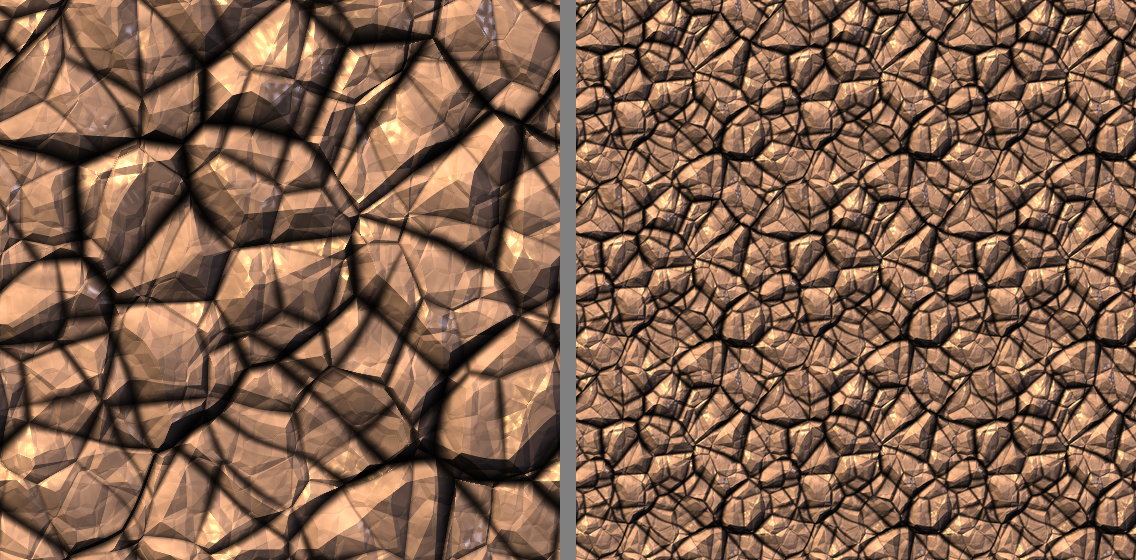
Left: one tile. Right: repeated 3 by 3.
This texture is drawn by a Shadertoy shader. Its source:

```glsl
const vec3 STONE_TAN = vec3(0.96, 0.70, 0.51);
const vec3 SKY_FILL = vec3(0.11, 0.10, 0.125);
const vec3 GOLD_GLINT = vec3(0.62, 0.48, 0.24);
const vec3 BLUE_GLINT = vec3(0.34, 0.37, 0.50);

float hash(vec2 p) {
    return fract(sin(dot(p, vec2(127.1, 311.7))) * 43758.5453);
}

vec2 hash2(vec2 p) {
    return vec2(hash(p), hash(p + 57.3));
}

// Value noise that wraps after count cells
float noise(vec2 p, vec2 count, float seed) {
    p *= count;
    vec2 cell = floor(p);
    vec2 f = p - cell;
    f = f * f * (3.0 - 2.0 * f);
    vec2 lo = mod(cell, count) + seed;
    vec2 hi = mod(cell + 1.0, count) + seed;
    return mix(mix(hash(lo), hash(vec2(hi.x, lo.y)), f.x),
               mix(hash(vec2(lo.x, hi.y)), hash(hi), f.x), f.y);
}

float fbm(vec2 p, vec2 count, float seed) {
    float sum = 0.0;
    float gain = 0.5;
    for (int i = 0; i < 4; i++) {
        sum += gain * noise(p, count, seed + float(i) * 7.1);
        count *= 2.0;
        gain *= 0.5;
    }
    return sum / 0.9375;
}

// Cut gems on a wrapping cell grid: x = height, y = distance to the rim.
// The difference of squared distances is linear, so each flank is a flat plane.
vec2 facets(vec2 p, vec2 count, float seed) {
    p *= count;
    vec2 cell = floor(p);
    vec2 offset = vec2(9.0);
    vec2 other = vec2(9.0);
    vec2 key = vec2(0.0);
    for (int y = -1; y <= 1; y++) {
        for (int x = -1; x <= 1; x++) {
            vec2 id = cell + vec2(x, y);
            vec2 wrapped = mod(id, count) + seed;
            vec2 d = id + 0.05 + 0.9 * hash2(wrapped) - p;
            if (dot(d, d) < dot(offset, offset)) {
                other = offset;
                offset = d;
                key = wrapped;
            } else if (dot(d, d) < dot(other, other)) {
                other = d;
            }
        }
    }
    float flank = dot(other, other) - dot(offset, offset);
    float rim = 0.5 * flank / max(length(other - offset), 0.15);
    vec2 tilt = hash2(key + 31.7) - 0.5;
    float roof = 0.5 + dot(offset, tilt) - 0.7 * abs(dot(offset, vec2(-tilt.y, tilt.x)));
    return vec2(min(flank, max(roof, 0.08)), rim) / count.y;
}

// x = height, y = stone rim, z = facet rim
vec3 relief(vec2 p) {
    vec2 bend = vec2(noise(p, vec2(9.0), 3.7), noise(p, vec2(9.0), 9.2)) - 0.5;
    p += 0.022 * bend;
    vec2 stone = facets(p, vec2(5.0), 2.3);
    vec2 facet = facets(p, vec2(8.0, 7.0), 14.6);
    vec2 chip = facets(p, vec2(15.0, 12.0), 25.1);
    vec2 shard = facets(p, vec2(35.0, 31.0), 41.9);
    float height = 0.30 * stone.x + 0.19 * facet.x + 0.085 * chip.x + 0.035 * shard.x;
    return vec3(height, stone.y, facet.y);
}

vec3 surfaceNormal(vec2 p, float reach) {
    vec2 e = vec2(reach, 0.0);
    vec2 slope = vec2(relief(p + e.xy).x - relief(p - e.xy).x,
                      relief(p + e.yx).x - relief(p - e.yx).x) / (2.0 * reach);
    return normalize(vec3(-slope, 1.0));
}

float glint(vec3 normal, vec3 light, float power) {
    vec3 halfway = normalize(light + vec3(0.0, 0.0, 1.0));
    return pow(max(dot(normal, halfway), 0.0), power);
}

// Dark gap that closes to a faint line where width is small
float gap(float rim, float width, float depth) {
    return mix(1.0 - depth, 1.0, smoothstep(-0.1 * width, width, rim));
}

void mainImage(out vec4 fragColor, in vec2 fragCoord) {
    vec2 uv = fragCoord / iResolution.xy;
    vec3 ground = relief(uv);
    vec3 normal = surfaceNormal(uv, 0.0008);
    vec3 keyLight = normalize(vec3(-0.42, 0.58, 0.76));
    vec3 sideLight = normalize(vec3(0.75, 0.15, 0.6));

    // Warm key light, cool fill and mottled stain
    float lit = 0.05 + pow(max(dot(normal, keyLight), 0.0), 1.45);
    float stain = fbm(uv, vec2(14.0, 20.0), 5.5);
    vec3 color = STONE_TAN * lit * mix(0.68, 1.26, stain);
    color += SKY_FILL * max(dot(normal, sideLight), 0.0);

    // Sparkling clusters on fine shards
    float shatter = facets(uv, vec2(46.0, 42.0), 63.4).y * 42.0;
    float sparkle = smoothstep(0.08, 0.4, shatter);
    float goldArea = smoothstep(0.55, 0.80, noise(uv, vec2(13.0), 71.8));
    float blueArea = smoothstep(0.66, 0.85, noise(uv, vec2(17.0), 83.2));
    color += GOLD_GLINT * goldArea * glint(normal, keyLight, 30.0) * (0.4 + sparkle);
    color += BLUE_GLINT * blueArea * glint(normal, sideLight, 36.0) * sparkle;

    // Stone cracks, wider in shade, and partial splits between facets
    float open = smoothstep(0.15, 0.75, noise(uv, vec2(6.0), 92.5));
    float split = smoothstep(0.35, 0.85, noise(uv, vec2(7.0), 37.6));
    float shade = mix(1.6, 0.75, clamp(lit, 0.0, 1.0));
    color *= gap(ground.y, mix(0.008, 0.026, open) * shade, mix(0.65, 0.98, open));
    color *= gap(ground.z, mix(0.006, 0.017, split) * shade, mix(0.3, 0.8, split));

    fragColor = vec4(clamp(color, 0.0, 1.0), 1.0);
}
```
